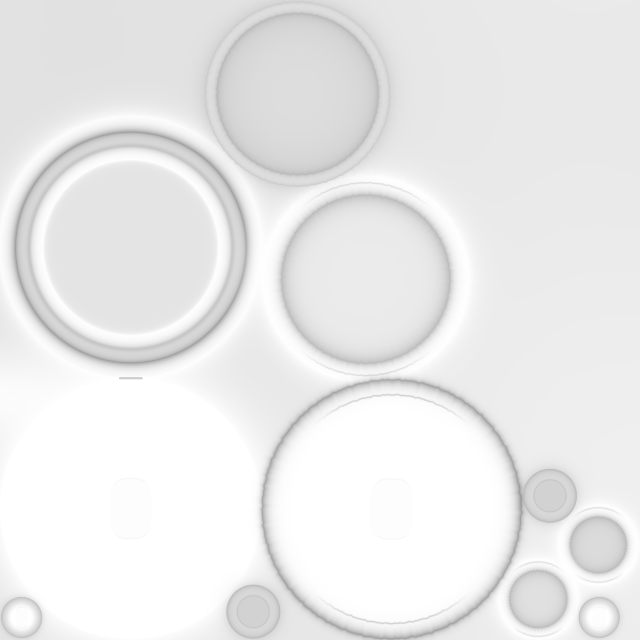
Give the GLSL for this texture map, as a three.js fragment shader.

```glsl
varying vec2 vUv;

const float SOFT = 0.0012;

// Shared profiles
float within(float r, float radius) {
  return 1.0 - smoothstep(radius - SOFT, radius + SOFT, r);
}

float fall(float d, float width) {
  return exp(-max(d, 0.0) / width);
}

float line(float r, float radius, float width) {
  float d = (r - radius) / width;
  return exp(-d * d);
}

// Slightly frayed radius from layered sines around the rim
float frayed(vec2 q, float amount) {
  float a = atan(q.y, q.x);
  float wave = sin(a * 61.0) + 0.7 * sin(a * 97.0 + 1.3) + 0.5 * sin(a * 143.0 + 2.1);
  return length(q) + amount * wave;
}

// Strength near the top and bottom of a circle
float polar(vec2 q) {
  return smoothstep(0.7, 0.98, abs(q.y) / max(length(q), 0.001));
}

float pill(vec2 q, vec2 halfSize, float corner) {
  vec2 d = abs(q) - halfSize + corner;
  return length(max(d, 0.0)) + min(max(d.x, d.y), 0.0) - corner;
}

float halo(float tone, float d, float width, float strength) {
  return mix(tone, 1.0, strength * fall(d, width));
}

// Broad wash of grey behind everything
float backdrop(vec2 p) {
  float tone = 0.885 + 0.04 * smoothstep(0.1, 0.95, p.x);
  tone += 0.012 * sin(p.y * 5.0 + 0.4) * p.x;
  vec2 q = (p - vec2(0.0, 0.38)) / vec2(0.16, 0.075);
  return mix(tone, 1.0, 0.85 * exp(-dot(q, q)));
}

// White band with a dark inner crease
float glowRing(float tone, vec2 q, float outer, float inner, float core, float shade) {
  float r = frayed(q, 0.0003);
  float scale = outer / 0.161;
  tone = halo(tone, r - outer, 0.006 + 0.010 * scale, 0.95);
  float band = 1.0 - 0.27 * fall(r - inner, 0.007 * sqrt(scale));
  band -= 0.10 * polar(q) * line(r, outer * 0.935, 0.0014);
  float well = core - shade * fall(inner - r, 0.012 * sqrt(scale));
  tone = mix(tone, band, within(r, outer));
  return mix(tone, well, within(r, inner));
}

// Grey band between two dark creases
float greyRing(float tone, vec2 q, float outer, float inner) {
  float r = frayed(q, 0.0003);
  tone -= 0.07 * fall(r - outer, 0.012);
  float band = 0.885 - 0.10 * fall(outer - r, 0.003) - 0.12 * fall(r - inner, 0.004);
  float well = 0.87 - 0.06 * fall(inner - r, 0.035) - 0.09 * fall(inner - r, 0.005);
  tone = mix(tone, band, within(r, outer));
  return mix(tone, well, within(r, inner));
}

// Nested white, dark and grey bands
float nestedRing(float tone, vec2 q) {
  float r = length(q);
  tone = halo(tone, r - 0.204, 0.016, 0.95);
  float rim = 1.0 - 0.38 * fall(r - 0.180, 0.0075);
  float groove = 0.85 - 0.20 * fall(0.180 - r, 0.004) - 0.07 * line(r, 0.159, 0.004);
  float collar = 1.0 - 0.18 * fall(0.157 - r, 0.006);
  float core = 0.895 + 0.09 * fall(0.137 - r, 0.004);
  tone = mix(tone, rim, within(r, 0.204));
  tone = mix(tone, groove, within(r, 0.180));
  tone = mix(tone, collar, within(r, 0.157));
  return mix(tone, core, within(r, 0.137));
}

// Faint capsule at the heart of a white disc
float capsule(float tone, vec2 q, vec2 halfSize) {
  float d = pill(q, halfSize, halfSize.x * 0.8);
  tone -= 0.008 * (1.0 - smoothstep(-SOFT, SOFT, d));
  return tone - 0.03 * line(d, 0.0, 0.001) * polar(q);
}

float whiteDisc(float tone, vec2 q, float radius) {
  float r = length(q);
  tone = halo(tone, r - radius, 0.04, 0.9);
  return capsule(mix(tone, 1.0, within(r, radius)), q, vec2(0.032, 0.047));
}

float darkRimDisc(float tone, vec2 q, float radius) {
  float r = frayed(q, 0.0004);
  tone -= 0.28 * fall(r - radius, 0.004);
  float body = 1.0 - 0.36 * fall(radius - r, 0.0085);
  body -= 0.15 * polar(q) * line(r, radius * 0.882, 0.0015);
  return capsule(mix(tone, body, within(r, radius)), q, vec2(0.034, 0.047));
}

// Small grey bead and small white-hearted pearl
float bead(float tone, vec2 q, float radius) {
  float r = length(q);
  tone -= 0.08 * fall(r - radius, 0.008);
  float body = 0.85 - 0.14 * fall(radius - r, 0.0035);
  body -= 0.025 * within(r, radius * 0.6) + 0.05 * line(r, radius * 0.6, 0.0013);
  return mix(tone, body, within(r, radius));
}

float pearl(float tone, vec2 q, float radius) {
  float r = length(q);
  tone -= 0.08 * fall(r - radius, 0.004);
  float body = mix(1.0, 0.87, smoothstep(0.45, 0.9, r / radius));
  body -= 0.15 * fall(radius - r, 0.0025);
  return capsule(mix(tone, body, within(r, radius)), q, vec2(0.010, 0.016));
}

void main() {
  vec2 p = vUv;
  float tone = backdrop(p);

  // Large discs and rings
  tone = whiteDisc(tone, p - vec2(0.2044, 0.2055), 0.2044);
  tone = nestedRing(tone, p - vec2(0.2044, 0.6133));
  tone = glowRing(tone, p - vec2(0.5716, 0.5638), 0.161, 0.131, 0.92, 0.17);
  tone = greyRing(tone, p - vec2(0.465, 0.853), 0.1445, 0.1265);
  tone = glowRing(tone, p - vec2(0.935, 0.1485), 0.0622, 0.0435, 0.86, 0.12);
  tone = glowRing(tone, p - vec2(0.8411, 0.0638), 0.0622, 0.0443, 0.88, 0.13);
  tone = darkRimDisc(tone, p - vec2(0.612, 0.2045), 0.2025);

  // Small beads and pearls
  tone = bead(tone, p - vec2(0.8594, 0.2253), 0.042);
  tone = bead(tone, p - vec2(0.3958, 0.0443), 0.042);
  tone = pearl(tone, p - vec2(0.9362, 0.0352), 0.0318);
  tone = pearl(tone, p - vec2(0.0339, 0.0352), 0.0318);

  // Contact mark between the two left circles
  float contact = pill(p - vec2(0.2044, 0.4088), vec2(0.018, 0.001), 0.001);
  tone -= 0.2 * (1.0 - smoothstep(0.0, SOFT, contact));

  gl_FragColor = vec4(vec3(clamp(tone, 0.0, 1.0)), 1.0);
}
```
